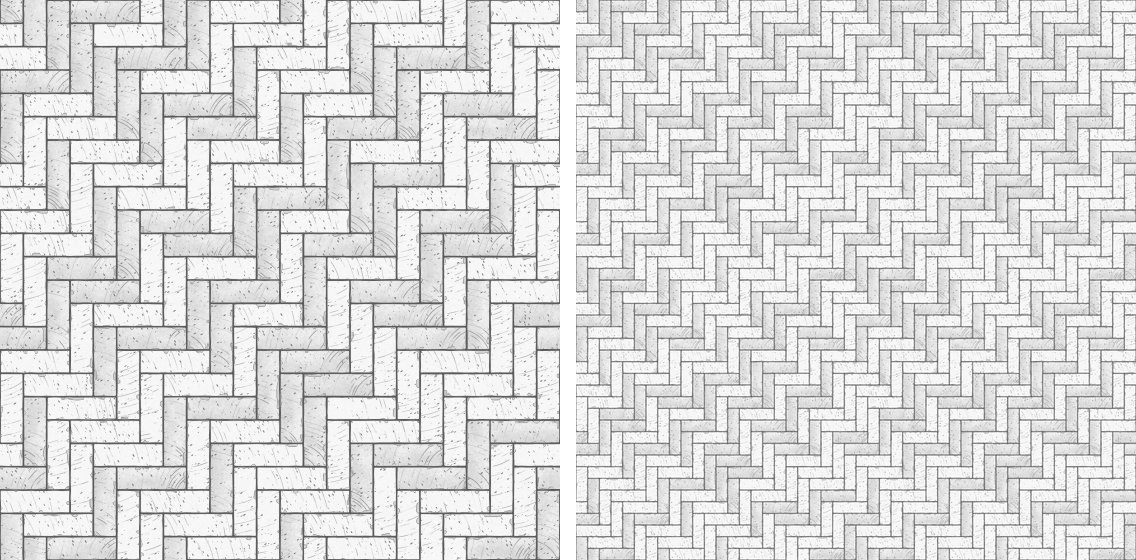
Left, the tile; right, the same tile 2 across and 2 down.
Give the GLSL for this texture, as a Shadertoy shader.

```glsl
// Worn pale bricks in a 3:1 herringbone bond with thin, chipped dark joints.
// Each cell finds its brick; shade, pits and saw arcs use brick-local
// coordinates seeded by the wrapped brick index, so the sheet tiles.

#define GRID 24.0          // cells across and down, a multiple of 6
#define JOINT 0.036        // half width of a joint, in cells
#define CHIP 0.13          // deepest edge chip, in cells
#define GREY_SHARE 0.37    // share of bricks with a grey, sawn face
#define PIT_SHARE 0.30     // share of pit cells that hold a pit
#define ARC_INK 0.62       // strength of the saw arcs
#define PALE vec3(0.967)
#define GREY vec3(0.925)
#define SHADOW vec3(0.82)
#define INK vec3(0.33)

float hash(vec2 p) {
    vec3 q = fract(p.xyx * 0.1031);
    q += dot(q, q.yzx + 33.33);
    return fract((q.x + q.y) * q.z);
}

float noise(vec2 p) {
    vec2 i = floor(p), f = fract(p);
    f *= f * (3.0 - 2.0 * f);
    return mix(mix(hash(i), hash(i + vec2(1, 0)), f.x),
               mix(hash(i + vec2(0, 1)), hash(i + vec2(1, 1)), f.x), f.y);
}

// Smooth coverage of a stroke of half width w at distance d
float stroke(float d, float w, float px) {
    return clamp((w - d) / px + 0.5, 0.0, 1.0) * min(1.0, 2.0 * w / px);
}

// Brick under p: local position (0..3, 0..1) and wrapped origin cell
vec2 herringbone(vec2 p, out vec2 id) {
    vec2 cell = floor(p);
    float k = mod(cell.x + cell.y + 4.0, 6.0);
    bool flat_ = k < 3.0;
    vec2 origin = cell - (flat_ ? vec2(k, 0) : vec2(0, k - 3.0));
    vec2 q = p - origin;
    id = mod(origin, GRID);
    return flat_ ? q : vec2(3.0 - q.y, q.x);
}

// Broken concentric saw marks around a centre
float sawArcs(vec2 q, vec2 centre, float gap, float share, vec2 seed, float px) {
    float r = length(q - centre) / gap;
    vec2 ring = vec2(floor(r), 7.0) + seed;
    float present = step(1.0 - share, hash(ring));
    float offset = 0.3 + 0.4 * hash(ring + 31.0);
    float broken = smoothstep(0.38, 0.68, noise(vec2(q.y * 3.0, ring.x * 5.0) + seed));
    return present * broken * stroke(abs(fract(r) - offset) * gap, 0.017, px);
}

// Scattered, slightly stretched pits
float pits(vec2 q, vec2 seed, float px) {
    vec2 g = q * vec2(5.0, 7.0), cell = floor(g) + seed;
    vec2 centre = 0.3 + 0.4 * vec2(hash(cell + 11.0), hash(cell + 23.0));
    vec2 d = (fract(g) - centre) / vec2(5.0, 7.0);
    d.x += 0.4 * d.y;
    float size = mix(0.010, 0.032, pow(hash(cell + 47.0), 2.0));
    return step(1.0 - PIT_SHARE, hash(cell)) * stroke(length(d * vec2(1.0, 0.65)), size, px);
}

void mainImage(out vec4 fragColor, in vec2 fragCoord) {
    vec2 p = fragCoord / iResolution.xy * GRID, id;
    float px = GRID / min(iResolution.x, iResolution.y);
    vec2 q = herringbone(p, id);
    vec2 seed = floor(200.0 * vec2(hash(id + 3.0), hash(id + 71.0)));
    float isGrey = step(hash(id + 131.0), GREY_SHARE);

    // Face: pale, or grey with a soft shadow and fine grain
    float lower = 1.0 - smoothstep(0.0, 0.95, q.y);
    float cloud = noise(q * vec2(1.6, 2.5) + seed);
    float grain = noise(q * 16.0 + seed) - 0.5;
    vec3 greyFace = mix(GREY, SHADOW, clamp(lower * 0.55 + cloud * 0.6 - 0.25, 0.0, 1.0));
    vec3 color = mix(PALE, greyFace, isGrey) + grain * mix(0.018, 0.05, isGrey);

    // Marks: bold arcs at the far end of grey faces, short dashes on pale ones
    float bold = sawArcs(q, vec2(3.5, -0.35), 0.13, 0.6, seed, px)
               * smoothstep(1.7, 2.3, q.x);
    float faint = sawArcs(q, vec2(4.4, -0.5), 0.22, 0.6, seed + 17.0, px) * 0.35;
    float dashes = sawArcs(q, vec2(-1.6, -0.5), 0.21, 0.65, seed, px)
                 * mix(0.25, 0.85, hash(floor(q * vec2(3.0, 2.0)) + seed));
    float marks = ARC_INK * mix(dashes, max(bold, faint), isGrey);
    marks = max(marks, 0.7 * pits(q, seed, px));
    color = mix(color, INK, marks);

    // Edge: rounded outline, chipped in places, around a dark joint
    vec2 b = abs(q - vec2(1.5, 0.5)) - vec2(1.5, 0.5) + 0.08;
    float edge = 0.08 - length(max(b, 0.0)) - min(max(b.x, b.y), 0.0);
    float wear = noise(q * 4.5 + seed + 57.0);
    float chip = CHIP * smoothstep(0.64, 0.95, wear) + 0.02 * noise(q * 11.0 + seed);
    float width = JOINT * mix(0.7, 1.2, noise(q * 3.0 + seed + 91.0));
    color = mix(color, vec3(0.80), 0.75 * stroke(edge, chip + 0.035, px));
    color = mix(color, INK, 0.6 * stroke(abs(edge - chip), 0.015, px) * smoothstep(0.6, 0.75, wear));
    color = mix(color, INK, 0.95 * stroke(edge, width, px));

    fragColor = vec4(clamp(color, 0.0, 1.0), 1.0);
}
```
